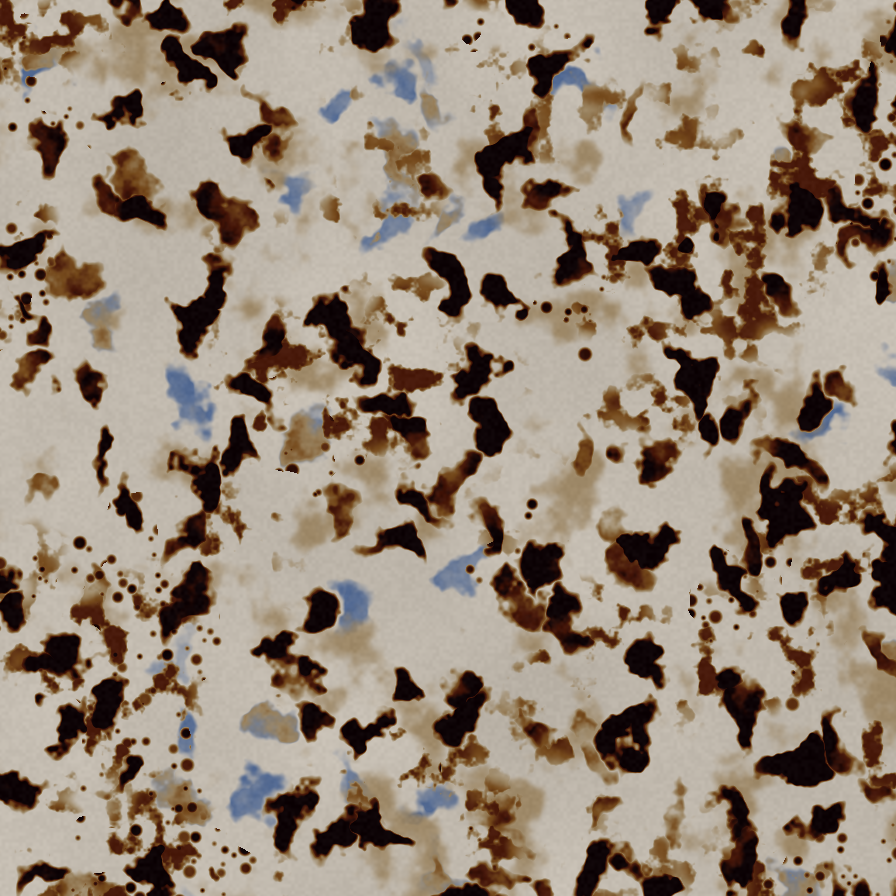
This texture is drawn by a WebGL 2 fragment shader. Its source:

```glsl
#version 300 es
precision highp float;
precision highp int;
// Stained tissue: dark brown and blue nuclei with granular debris on a pale ground.

#define CELLS 13.0          // nuclei across the canvas
#define JITTER 0.95         // scatter of nuclei inside their cells
#define ROUGHNESS 1.05      // raggedness of nucleus outlines
#define RIM 0.10            // width of the brown rim, in cells
#define DARK_SHARE 0.59     // running shares of the nucleus kinds
#define OCHRE_SHARE 0.75
#define OLIVE_SHARE 0.83
#define BLUE_SHARE 0.94
#define GRAINS 62.0         // debris grains across the canvas
#define GRAIN_SHARE 0.55    // fill of grains inside debris patches
#define HAZE 0.24           // strength of the tan haze
#define FILM_GRAIN 0.035    // fine brightness noise

uniform vec2 u_resolution;
out vec4 fragColor;

const vec3 GROUND = vec3(0.755, 0.725, 0.680);
const vec3 TAN    = vec3(0.600, 0.510, 0.370);
const vec3 OCHRE  = vec3(0.460, 0.290, 0.110);
const vec3 RUST   = vec3(0.270, 0.085, 0.035);
const vec3 DARK   = vec3(0.050, 0.013, 0.022);
const vec3 BLUE   = vec3(0.320, 0.410, 0.570);

// Integer hash of a lattice cell
vec3 hash3(vec2 cell, int seed) {
    uvec3 v = uvec3(ivec3(ivec2(cell) + 64, seed));
    v = v * 1664525u + 1013904223u;
    v.x += v.y * v.z; v.y += v.z * v.x; v.z += v.x * v.y;
    v ^= v >> 16u;
    v.x += v.y * v.z; v.y += v.z * v.x; v.z += v.x * v.y;
    return vec3(v & 0xffffu) / 65535.0;
}

float noise(vec2 p, int seed) {
    vec2 i = floor(p), f = fract(p);
    f = f * f * (3.0 - 2.0 * f);
    float low  = mix(hash3(i, seed).x, hash3(i + vec2(1, 0), seed).x, f.x);
    float high = mix(hash3(i + vec2(0, 1), seed).x, hash3(i + vec2(1, 1), seed).x, f.x);
    return mix(low, high, f.y);
}

float fbm(vec2 p, int seed) {
    float sum = 0.0, weight = 0.533;
    for (int k = 0; k < 4; k++) {
        sum += weight * noise(p, seed + k);
        p = p * 2.03 + 0.37;
        weight *= 0.5;
    }
    return sum;
}

// Bent, ragged ellipses; returns brown density and blue density
vec2 nuclei(vec2 uv) {
    vec2 p = uv * CELLS, stain = vec2(0.0);
    float mottle = fbm(p * 2.6, 30) - 0.5;
    p += ROUGHNESS * (vec2(fbm(p * 1.7, 10), fbm(p * 1.7, 20)) - 0.5);
    for (int j = -1; j <= 1; j++)
    for (int i = -1; i <= 1; i++) {
        vec2 cell = floor(p) + vec2(i, j);
        vec3 place = hash3(cell, 1), form = hash3(cell, 2), dye = hash3(cell, 3);
        vec2 q = p - cell - 0.5 - (place.xy - 0.5) * JITTER;
        float angle = 1.75 + (place.z - 0.5) * 2.5;
        float c = cos(angle), s = sin(angle);
        q = vec2(c * q.x + s * q.y, c * q.y - s * q.x);
        q.y += (form.z - 0.5) * 1.5 * q.x * q.x;
        vec2 radii = vec2(mix(0.30, 0.54, form.x), mix(0.19, 0.31, form.y));
        float dist = (length(q / radii) - 1.0) * radii.y;
        float body = 1.0 - smoothstep(-RIM, 0.35 * RIM, dist);
        float slope = q.x * (dye.z - 0.5) * 1.5;
        vec2 dose = vec2(0.0);
        if (dye.x < DARK_SHARE)       dose.x = mix(0.82, 1.25, dye.y) + slope + mottle * 0.9;
        else if (dye.x < OCHRE_SHARE) dose.x = mix(0.38, 0.72, dye.y) + slope * 0.5 + mottle;
        else if (dye.x < OLIVE_SHARE) dose = vec2(0.27 + mottle * 0.7, 0.75);
        else if (dye.x < BLUE_SHARE)  dose.y = mix(0.45, 1.1, dye.y) + mottle;
        stain = max(stain, body * dose);
    }
    return stain;
}

// Round grains gathered in patches
float grains(vec2 uv, float patchiness) {
    vec2 p = uv * GRAINS;
    float density = 0.0;
    for (int j = -1; j <= 1; j++)
    for (int i = -1; i <= 1; i++) {
        vec2 cell = floor(p) + vec2(i, j);
        vec3 place = hash3(cell, 4), form = hash3(cell, 5);
        float dist = length(p - cell - place.xy) - mix(0.16, 0.50, form.x * form.x);
        float present = step(place.z, GRAIN_SHARE * patchiness);
        density = max(density, present * mix(0.55, 1.0, form.y) * (1.0 - smoothstep(-0.22, 0.12, dist)));
    }
    return density;
}

void main() {
    vec2 uv = gl_FragCoord.xy / u_resolution.y;
    vec2 stain = nuclei(uv);

    // Debris: grains, lacy threads and a faint haze
    float patchiness = smoothstep(0.55, 0.72, fbm(uv * 6.0, 40));
    float threads = smoothstep(0.54, 0.70, fbm(uv * 38.0, 50)) * smoothstep(0.45, 0.68, fbm(uv * 7.0, 60));
    float haze = HAZE * smoothstep(0.50, 0.80, fbm(uv * 17.0, 70));
    float brown = max(max(stain.x, grains(uv, patchiness)), max(0.68 * threads, haze));

    // Ground, then blue, then brown by rising density
    vec3 color = GROUND + 0.10 * (fbm(uv * 5.0, 80) - 0.5);
    color = mix(color, BLUE, clamp(stain.y, 0.0, 1.0));
    color = mix(color, TAN, smoothstep(0.02, 0.30, brown));
    color = mix(color, OCHRE, smoothstep(0.24, 0.50, brown));
    color = mix(color, RUST, smoothstep(0.46, 0.72, brown));
    color = mix(color, DARK, smoothstep(0.68, 0.94, brown));
    color += FILM_GRAIN * (noise(uv * 260.0, 90) - 0.5);
    fragColor = vec4(clamp(color, 0.0, 1.0), 1.0);
}
```
